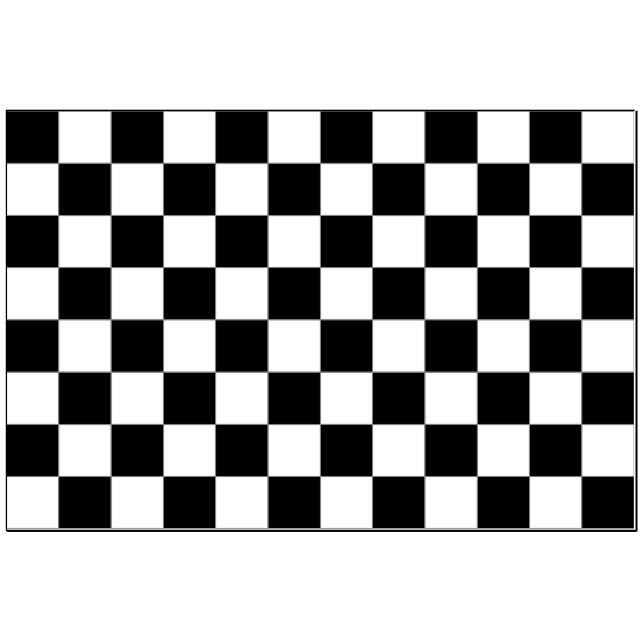
Reproduce this pattern procedurally as a three.js fragment shader.

```glsl
varying vec2 vUv;

float band(float x, float low, float high) {
  return smoothstep(low - 0.0008, low + 0.0008, x)
       * (1.0 - smoothstep(high - 0.0008, high + 0.0008, x));
}

float box(vec2 p, vec2 low, vec2 high) {
  return band(p.x, low.x, high.x) * band(p.y, low.y, high.y);
}

vec3 checkerboard(vec2 p, vec2 pitch) {
  vec2 cell = p / pitch;
  vec2 index = floor(cell);
  float white = 1.0 - mod(index.x + index.y, 2.0);

  // Distance to the nearest grid line
  vec2 offset = abs(fract(cell + 0.5) - 0.5) * pitch;
  float seam = min(offset.x, offset.y);

  // Pale rim inside white squares, then the thin grey seam
  float shade = white * mix(0.94, 1.0, smoothstep(0.0015, 0.0027, seam));
  shade = mix(0.51, shade, smoothstep(0.0004, 0.0014, seam));
  return vec3(shade);
}

void main() {
  vec2 corner = vec2(0.0101, 0.1738);
  vec2 pitch = vec2(0.08173, 0.0816);
  vec2 size = pitch * vec2(12.0, 8.0);

  vec3 color = vec3(1.0);
  color = mix(color, checkerboard(vUv - corner, pitch), box(vUv, corner, corner + size));

  // Thin border at left and top, heavier and set apart at right and bottom
  float border = box(vUv, vec2(0.0089, 0.1706), vec2(0.0111, 0.8287));
  border = max(border, box(vUv, vec2(0.0089, 0.8262), vec2(0.9915, 0.8287)));
  border = max(border, box(vUv, vec2(0.9930, 0.1695), vec2(0.9961, 0.8270)));
  border = max(border, box(vUv, vec2(0.0105, 0.1690), vec2(0.9945, 0.1724)));

  gl_FragColor = vec4(mix(color, vec3(0.0), border), 1.0);
}
```
